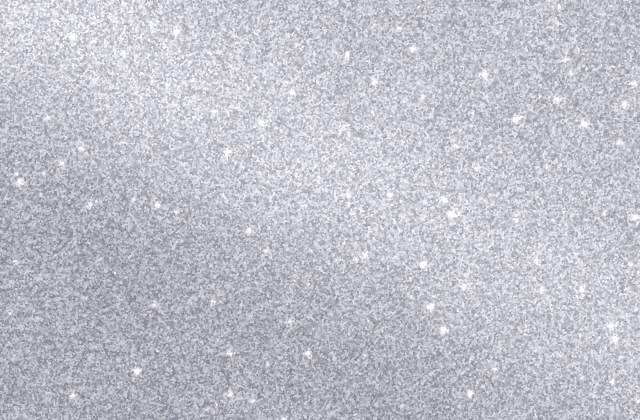
A Shadertoy shader for this texture:

```glsl
// Silver glitter: fine cellular flakes under a soft diagonal sheen with scattered sparkles.

const vec3 SHADOW_SILVER = vec3(0.54, 0.55, 0.60);
const vec3 LIGHT_SILVER  = vec3(0.91, 0.92, 0.94);

// Flakes: cells per canvas height, and contrast
const float FINE_CELLS    = 240.0;
const float COARSE_CELLS  = 130.0;
const float FINE_GAIN     = 0.76;
const float COARSE_GAIN   = 0.25;
const float FLAKE_SHARPNESS = 8.0;

// Sheen: a bright band falling to the right, darker below it
const vec2  SHEEN_CENTRE  = vec2(0.65, 0.66);
const vec2  SHEEN_DIR     = vec2(0.877, -0.480);
const float SHEEN_WIDTH   = 0.25;
const float SHEEN_GAIN    = 0.21;
const float TONE_BELOW    = 0.36;
const float TONE_ABOVE    = 0.56;

// Sparkles: cells per canvas height, share of cells lit, radius in canvas heights
const float STAR_CELLS    = 14.0;
const float STAR_SHARE    = 0.34;
const float STAR_RADIUS   = 0.0078;
const float STAR_GAIN     = 1.25;
const float GLINT_CELLS   = 42.0;
const float GLINT_SHARE   = 0.20;
const float GLINT_RADIUS  = 0.0036;
const float GLINT_GAIN    = 0.5;

vec3 hash3(vec2 cell) {
    vec3 q = fract(cell.xyx * vec3(0.1031, 0.1030, 0.0973));
    q += dot(q, q.yxz + 33.33);
    return fract((q.xxy + q.yzz) * q.zyx);
}

// Cellular noise: every flake has its own tone, blended softly at its borders
float flakes(vec2 p) {
    vec2 home = floor(p);
    float tone = 0.0;
    float total = 0.0;
    for (int y = -1; y <= 1; y++) {
        for (int x = -1; x <= 1; x++) {
            vec2 cell = home + vec2(x, y);
            vec3 rnd = hash3(cell);
            vec2 offset = cell + rnd.xy - p;
            float weight = exp(-FLAKE_SHARPNESS * dot(offset, offset));
            tone += weight * rnd.z;
            total += weight;
        }
    }
    return tone / total;
}

// Scattered round glows with faint crossed rays
float sparkles(vec2 p, float cells, float share, float radius, float seed) {
    vec2 home = floor(p * cells);
    float light = 0.0;
    for (int y = -1; y <= 1; y++) {
        for (int x = -1; x <= 1; x++) {
            vec2 cell = home + vec2(x, y);
            vec3 rnd = hash3(cell + seed);
            float power = max(0.0, 1.0 - rnd.z / share);
            vec2 q = abs(p - (cell + rnd.xy) / cells) / (radius * (0.6 + 0.5 * power));
            float glow = exp(-dot(q, q));
            float rays = exp(-4.0 * q.x - 0.9 * q.y) + exp(-4.0 * q.y - 0.9 * q.x);
            light += sqrt(power) * (0.65 * glow + 0.3 * rays);
        }
    }
    return light;
}

// Broad lighting with gentle clouds from layered sines
float sheen(vec2 p) {
    vec2 rel = p - SHEEN_CENTRE;
    float across = dot(rel, vec2(-SHEEN_DIR.y, SHEEN_DIR.x));
    float along = dot(rel, SHEEN_DIR);
    float clouds = sin(7.0 * p.x + 2.5 * sin(4.0 * p.y)) * sin(6.0 * p.y - 3.0 * p.x)
                 + 0.5 * sin(15.0 * p.x - 9.0 * p.y) * sin(13.0 * p.y + 4.0 * p.x);
    float band = exp(-pow(abs(across) / SHEEN_WIDTH, 2.0));
    float fade = mix(1.2, 0.6, smoothstep(-0.6, 0.7, along));
    float base = mix(TONE_BELOW, TONE_ABOVE, smoothstep(-0.5, 0.1, across));
    return base + SHEEN_GAIN * band * fade + 0.025 * clouds;
}

void mainImage(out vec4 fragColor, in vec2 fragCoord) {
    vec2 p = fragCoord / iResolution.y;

    // Turn the fine grid so that its rows do not line up with the canvas
    vec2 turned = mat2(0.8, 0.6, -0.6, 0.8) * p + 3.0;
    float grain = FINE_GAIN * (flakes(turned * FINE_CELLS) - 0.5)
                + COARSE_GAIN * (flakes((p + 5.0) * COARSE_CELLS) - 0.5);

    float tone = sheen(p) + grain;
    tone += STAR_GAIN * sparkles(p, STAR_CELLS, STAR_SHARE, STAR_RADIUS, 17.0);
    tone += GLINT_GAIN * sparkles(p, GLINT_CELLS, GLINT_SHARE, GLINT_RADIUS, 71.0);

    vec3 silver = mix(SHADOW_SILVER, LIGHT_SILVER, tone);
    fragColor = vec4(clamp(silver, 0.0, 1.0), 1.0);
}
```
